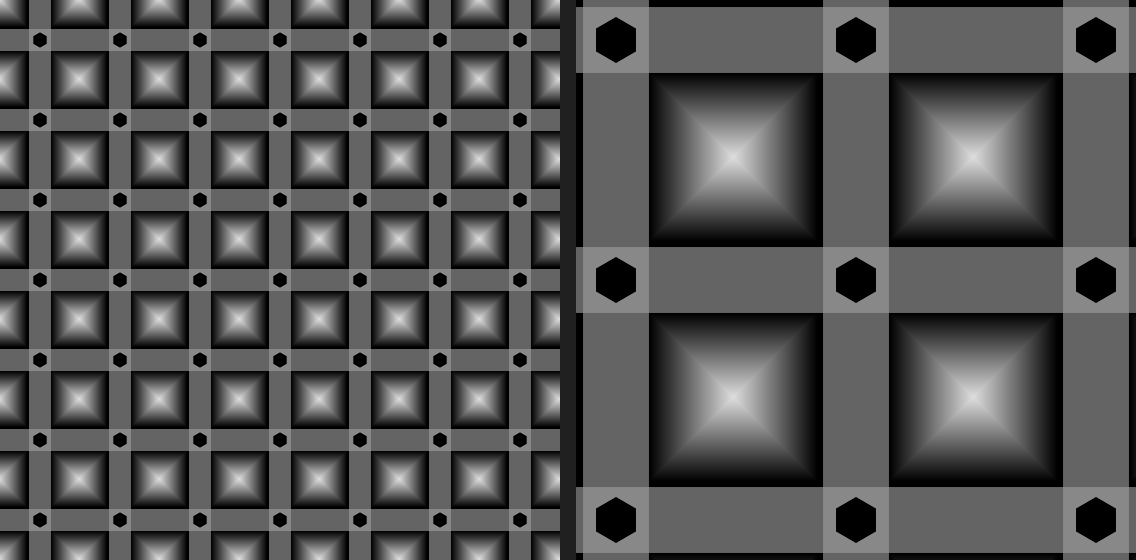
Left: the whole. Right: its middle third, enlarged.
Reproduce this pattern procedurally as a three.js fragment shader.

```glsl
varying vec2 vUv;

const float REPEATS = 7.0;
const float STRAP_HALF_WIDTH = 0.137;
const float HEX_APOTHEM = 0.083;
const vec2 PEAK_OFFSET = vec2(-0.011, 0.011);
const float PEAK_LEVEL = 0.87;
const float PYRAMID_REACH = 0.350;
const float STRAP_LEVEL = 0.392;
const float CROSSING_LEVEL = 0.533;
const float HOLE_LEVEL = 0.0;

// Coordinates around the centre of each repeat, from -0.5 to 0.5
vec2 centredCell(vec2 p) {
  return fract(p) - 0.5;
}

// Coverage of the inside of a distance field
float fill(float dist, float blur) {
  return 1.0 - smoothstep(-0.5 * blur, 0.5 * blur, dist);
}

// Hexagon with a corner at the top and at the bottom
float hexagonDistance(vec2 p, float apothem) {
  p = abs(p);
  return max(p.x, dot(p, vec2(0.5, 0.866025))) - apothem;
}

// Square pyramid, fading evenly from its peak to black
float pyramidLevel(vec2 p, float peak, float reach) {
  float d = max(abs(p.x), abs(p.y));
  return peak * clamp(1.0 - d / reach, 0.0, 1.0);
}

void main() {
  vec2 grid = vUv * REPEATS;
  float blur = max(fwidth(grid.x), fwidth(grid.y));
  vec2 crossing = centredCell(grid);
  vec2 stud = centredCell(grid + 0.5);

  // Pyramids between the straps
  float level = pyramidLevel(stud - PEAK_OFFSET, PEAK_LEVEL, PYRAMID_REACH);

  // Straps and their lighter crossings
  float upright = fill(abs(crossing.x) - STRAP_HALF_WIDTH, blur);
  float level_across = fill(abs(crossing.y) - STRAP_HALF_WIDTH, blur);
  level = mix(level, STRAP_LEVEL, max(upright, level_across));
  level = mix(level, CROSSING_LEVEL, upright * level_across);

  // Hexagonal holes
  float hole = fill(hexagonDistance(crossing, HEX_APOTHEM), blur);
  level = mix(level, HOLE_LEVEL, hole);

  gl_FragColor = vec4(vec3(level), 1.0);
}
```
